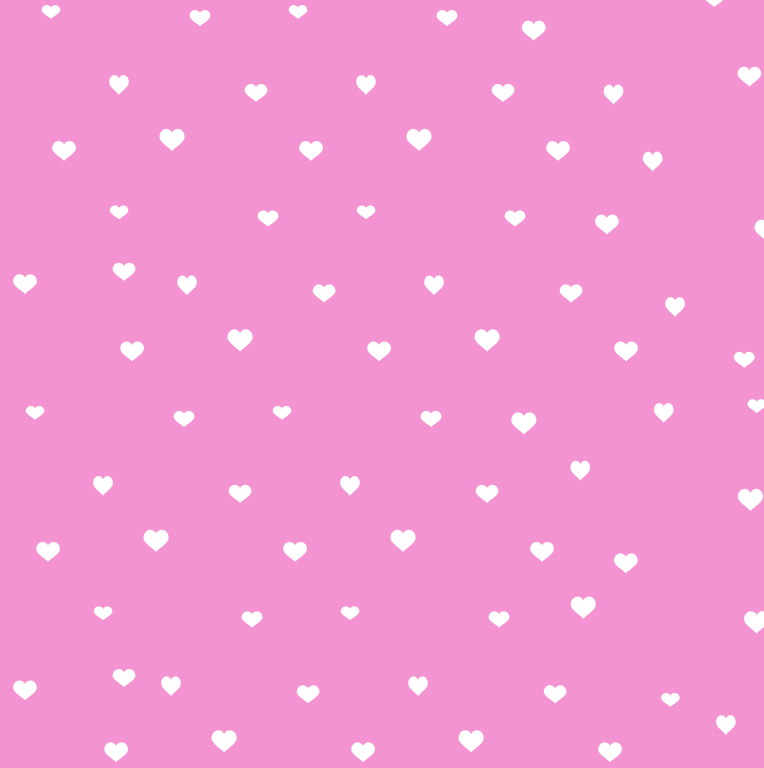
A Shadertoy shader for this pattern:

```glsl
// Small white hearts of six sizes scattered on a flat pink ground.
// A motif of six hearts repeats in staggered rows; from the third column on,
// a hash shifts the hearts and swaps their sizes to loosen the order.

const vec3 PINK = vec3(0.955, 0.578, 0.82);
const vec3 WHITE = vec3(1.0);

// Each heart of the motif: offset (x right, y down), half width, height
const vec4 MOTIF[6] = vec4[6](
    vec4(0.0,   0.0,   0.0120, 0.0180),
    vec4(0.194, 0.008, 0.0135, 0.0210),
    vec4(0.0885, 0.095, 0.0128, 0.0255),
    vec4(0.267, 0.1055, 0.0147, 0.0235),
    vec4(0.1576, 0.1667, 0.0163, 0.0288),
    vec4(0.017, 0.181, 0.0154, 0.0258));

vec3 hash3(vec3 p) {
    p = fract(p * vec3(0.1031, 0.1030, 0.0973) + 0.137);
    p += dot(p, p.yxz + 33.33);
    return fract((p.xxy + p.yxx) * p.zyx);
}

// Smooth coverage of a heart centred at the origin, y pointing down
float heart(vec2 p, vec2 size) {
    float halfWidth = size.x;
    float lobeHeight = 0.35 * size.y / halfWidth;
    float tipDepth = 0.65 * size.y / halfWidth;
    float x = abs(p.x) / halfWidth;
    float y = (p.y + 0.15 * size.y) / halfWidth;   // zero at the widest line

    float d;
    if (y < 0.0) {                                 // two round lobes
        d = 0.54 * (length(vec2((x - 0.46) / 0.54, y / lobeHeight)) - 1.0);
    } else {                                       // sides sweeping to the tip
        float t = min(y / tipDepth, 1.0);
        float side = (1.0 - t * t) * (1.0 - 0.5 * t * t);
        d = 0.75 * (x - side) + max(y - tipDepth, 0.0);
    }
    return clamp(0.5 - d * halfWidth * iResolution.y, 0.0, 1.0);
}

// Motif heart of one kind in the repeat nearest to p
float motifHeart(vec2 p, int kind) {
    vec4 m = MOTIF[kind];
    vec2 q = p - m.xy - vec2(0.0664, 0.0156);
    float row = round(q.y / 0.261);
    q -= vec2(0.099 * mod(row, 2.0) - 0.0104 * row, row * 0.261);
    float col = max(round(q.x / 0.3216), 0.0);
    q.x -= col * 0.3216;

    vec2 size = m.zw;
    if (col > 1.0 && kind < 5) {                   // loosened columns
        vec3 rnd = hash3(vec3(col, row, float(kind)) * 17.0 + 5.0);
        q -= (rnd.xy - 0.5) * 0.07;
        size = MOTIF[int(rnd.z * 5.99)].zw;
    }
    return heart(q, size);
}

void mainImage(out vec4 fragColor, in vec2 fragCoord) {
    vec2 p = vec2(fragCoord.x, iResolution.y - fragCoord.y) / iResolution.y;

    float cover = 0.0;
    for (int kind = 0; kind < 6; kind++)
        cover = max(cover, motifHeart(p, kind));

    // Extra pairs filling the gaps along the left edge
    for (int i = 0; i < 2; i++) {
        vec2 q = p - mix(vec2(0.0325, 0.370), vec2(0.1615, 0.354), float(i));
        q.y -= 0.529 * round(q.y / 0.529);
        cover = max(cover, heart(q, MOTIF[5 - 2 * i].zw));
    }

    fragColor = vec4(mix(PINK, WHITE, cover), 1.0);
}
```
